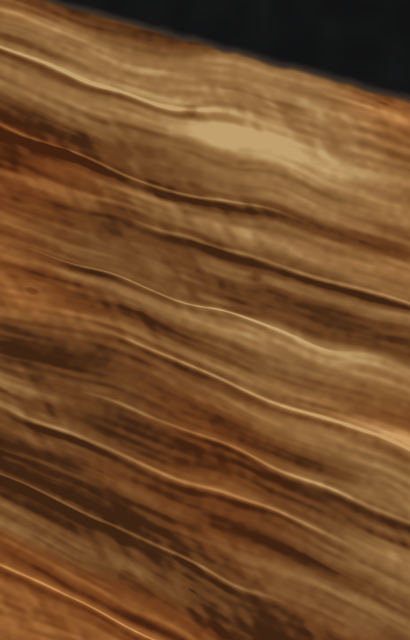
A Shadertoy shader for this texture:

```glsl
const vec3 UMBER = vec3(0.25, 0.14, 0.07);
const vec3 DEEP_BROWN = vec3(0.42, 0.26, 0.13);
const vec3 MID_BROWN = vec3(0.51, 0.36, 0.20);
const vec3 HONEY = vec3(0.61, 0.45, 0.27);
const vec3 CREAM = vec3(0.76, 0.63, 0.43);
const vec3 RUST = vec3(1.08, 0.94, 0.82);
const vec3 BACKDROP = vec3(0.075, 0.077, 0.08);
const vec3 RIM = vec3(0.23, 0.19, 0.16);

const float BOARD_EDGE = 1.018;    // edge position across the grain
const float BASE_SLOPE = 0.50;     // grain fall at the bottom
const float SLOPE_FAN = 0.22;      // how much the grain flattens upward
const float WAVE = 0.034;          // grain waviness
const float MEAN_TONE = 0.47;
const float BAND_PERIOD = 0.27;
const float BAND_STRENGTH = 0.065;
const float SAPWOOD = 0.30;        // strength of the pale streaks
const int RIDGES = 10;

float hash(vec2 p) {
    vec3 q = fract(vec3(p.xyx) * 0.1031);
    q += dot(q, q.yzx + 33.33);
    return fract((q.x + q.y) * q.z);
}

float noise(vec2 p) {
    vec2 cell = floor(p), f = fract(p);
    f = f * f * (3.0 - 2.0 * f);
    return mix(mix(hash(cell), hash(cell + vec2(1, 0)), f.x),
               mix(hash(cell + vec2(0, 1)), hash(cell + vec2(1, 1)), f.x), f.y);
}

// Noise centred on zero, offset so layers do not line up
float layer(vec2 p, float seed) {
    return noise(p + vec2(17.3, 41.7) * seed + 50.0) - 0.5;
}

float bell(float d, float width) {
    return exp(-d * d / (width * width));
}

// Fibres from broad bands down to hairlines
float fibres(vec2 g) {
    float t = 0.50 * layer(g * vec2(2.2, 8.0), 1.0);
    t += 0.50 * layer(g * vec2(3.0, 23.0), 2.0);
    t += 0.40 * layer(g * vec2(4.5, 55.0), 3.0);
    t += 0.27 * layer(g * vec2(8.0, 115.0), 4.0);
    t += 0.16 * layer(g * vec2(22.0, 170.0), 5.0);
    return t;
}

// Thin raised highlights, each with a dark furrow beside it
float ridges(vec2 g) {
    float sum = 0.0;
    for (int i = 0; i < RIDGES; i++) {
        float id = float(i);
        float start = hash(vec2(id, 3.0)) * 0.5 - 0.25;
        float span = 0.25 + 0.4 * hash(vec2(id, 7.0));
        float centre = (id + hash(vec2(id, 11.0))) / float(RIDGES);
        float reach = smoothstep(start, start + 0.12, g.x)
                    * (1.0 - smoothstep(start + span, start + span + 0.15, g.x));
        float d = g.y - centre + 0.006 * layer(vec2(g.x * 14.0, id), 6.0);
        float width = 0.002 + 0.002 * hash(vec2(id, 19.0));
        sum += reach * (0.40 * bell(d, width) - 0.24 * bell(d + 0.009, 0.006));
    }
    return sum;
}

// Two wide pale streaks that open toward the right
float sapwood(vec2 g) {
    float sum = 0.0;
    for (int i = 0; i < 2; i++) {
        float id = float(i);
        float centre = 0.62 - id * (0.05 + 0.05 * g.x);
        float width = 0.008 + 0.018 * g.x;
        sum += bell(g.y - centre, width) * smoothstep(0.05, 0.28, g.x);
    }
    return sum;
}

vec3 woodColour(float t) {
    vec3 c = mix(UMBER, DEEP_BROWN, smoothstep(-0.05, 0.25, t));
    c = mix(c, MID_BROWN, clamp((t - 0.25) / 0.20, 0.0, 1.0));
    c = mix(c, HONEY, clamp((t - 0.45) / 0.20, 0.0, 1.0));
    return mix(c, CREAM, clamp((t - 0.65) / 0.25, 0.0, 1.0));
}

void mainImage(out vec4 fragColor, in vec2 fragCoord) {
    vec2 p = fragCoord / iResolution.y;

    // Grain space: x runs along the fibres, y across them
    float across = (p.y + BASE_SLOPE * p.x) / (1.0 + SLOPE_FAN * p.x);
    vec2 g = vec2(p.x, across);
    float swirl = 1.0 + 0.9 * bell(across - 0.88, 0.09);
    g.y += WAVE * swirl * layer(g * vec2(4.5, 6.0), 7.0);
    g.y += 0.010 * layer(g * vec2(13.0, 18.0), 8.0);

    // Tone
    float t = MEAN_TONE + fibres(g) + ridges(g);
    t -= BAND_STRENGTH * cos(6.2832 * (g.y - 0.5) / BAND_PERIOD);
    t += SAPWOOD * sapwood(g);

    // Short ripples across the fibres, in patches
    float patches = smoothstep(0.45, 0.75, noise(g * vec2(6.0, 14.0) + 9.0));
    t += 0.22 * patches * layer(vec2(p.x * 75.0 + p.y * 40.0, across * 38.0), 9.0);
    t += 0.10 * layer(p * 90.0, 10.0);

    // Dark pores and cracks
    float pore = smoothstep(0.86, 0.98, noise(g * vec2(20.0, 65.0) + 31.0));
    t -= 0.22 * pore * patches;

    vec3 wood = woodColour(t);
    float redness = smoothstep(0.45, 0.8, noise(g * vec2(3.0, 9.0) + 70.0));
    wood *= mix(vec3(1.0), RUST, redness);

    // Worn board edge against the dark backdrop
    float edge = across - BOARD_EDGE + 0.004 * layer(p * 45.0, 11.0);
    vec3 backdrop = BACKDROP + 0.02 * layer(p * 30.0, 12.0);
    backdrop = mix(RIM, backdrop, smoothstep(0.0, 0.014, edge));
    vec3 colour = mix(wood, backdrop, smoothstep(-0.005, 0.003, edge));
    fragColor = vec4(colour, 1.0);
}
```
